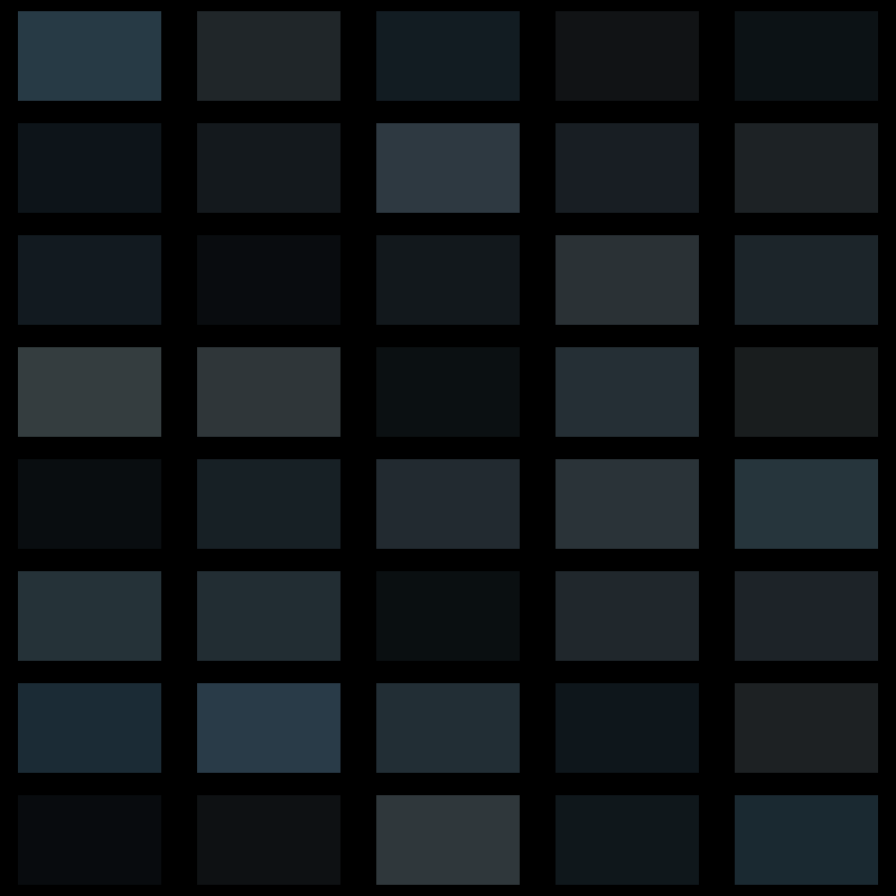
Write a WebGL 2 fragment shader that draws this pattern.

```glsl
#version 300 es
precision highp float;
// A grid of dark slate-blue panes on black, five across and eight down.
// Each pane is a flat box; a shuffled rank spreads the brightness evenly
// over the panes, and a hash shifts each one between grey and blue.

uniform vec2 u_resolution;
out vec4 fragColor;

const ivec2 GRID = ivec2(5, 8);              // panes across and down
const vec2 PANE_HALF = vec2(0.4);            // half size, in cell units
const vec3 GAP_COLOR = vec3(0.0);
const float DARKEST = 0.045;                 // green level of the dimmest pane
const float BRIGHTEST = 0.238;               // green level of the brightest pane
const float BRIGHTNESS_CURVE = 1.08;         // above 1 favours dark panes
const vec3 GREY_TINT = vec3(0.88, 1.0, 1.06);
const vec3 BLUE_TINT = vec3(0.62, 1.0, 1.24);
const float TINT_JITTER = 0.05;              // small extra shift of red and blue
const int SHUFFLE_ROOT = 6;                  // primitive root of SHUFFLE_PRIME
const int SHUFFLE_PRIME = 41;                // number of panes plus one

float hash(vec2 p) {
    vec3 q = fract(vec3(p.xyx) * 0.1031);
    q += dot(q, q.yzx + 33.33);
    return fract((q.x + q.y) * q.z);
}

// Powers of a primitive root visit every rank once, in scattered order.
float shuffledRank(int index) {
    int rank = 1;
    for (int i = 0; i < index; i++) {
        rank = (rank * SHUFFLE_ROOT) % SHUFFLE_PRIME;
    }
    return float(rank - 1) / float(SHUFFLE_PRIME - 2);
}

vec3 paneColor(ivec2 cell) {
    vec2 id = vec2(cell);
    float rank = shuffledRank(cell.y * GRID.x + cell.x);
    float level = mix(DARKEST, BRIGHTEST, pow(rank, BRIGHTNESS_CURVE));
    vec3 tint = mix(GREY_TINT, BLUE_TINT, hash(id + 17.3));
    vec2 jitter = vec2(hash(id + 41.7), hash(id + 73.1)) - 0.5;
    tint.rb += jitter * TINT_JITTER;
    return level * tint;
}

// Box coverage with edges smoothed over one pixel.
float paneMask(vec2 local, vec2 pixel) {
    vec2 inside = clamp((PANE_HALF - abs(local)) / pixel + 0.5, 0.0, 1.0);
    return inside.x * inside.y;
}

void main() {
    vec2 gridSize = vec2(GRID);
    vec2 position = gl_FragCoord.xy / u_resolution * gridSize;
    ivec2 cell = clamp(ivec2(floor(position)), ivec2(0), GRID - 1);
    vec2 local = fract(position) - 0.5;

    float mask = paneMask(local, gridSize / u_resolution);
    fragColor = vec4(mix(GAP_COLOR, paneColor(cell), mask), 1.0);
}
```
